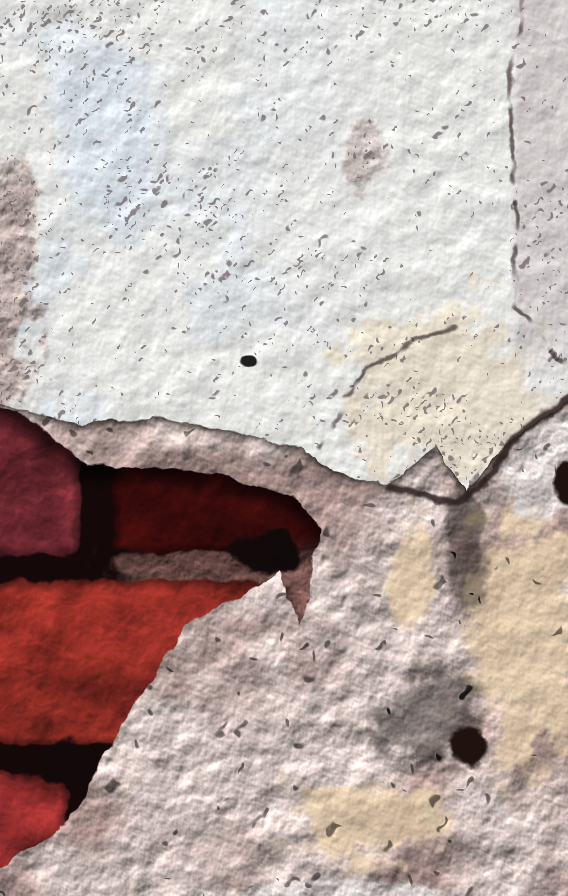
Reproduce this texture procedurally as a Shadertoy shader.

```glsl
// Weathered wall: cracked pale plaster over rough mortar, with a hollow showing red bricks.
const vec2 LIP[10] = vec2[10](
  vec2(-.02, .553), vec2(.091, .526), vec2(.182, .535), vec2(.339, .5), vec2(.372, .474),
  vec2(.432, .462), vec2(.488, .501), vec2(.518, .452), vec2(.573, .512), vec2(.66, .575));
const vec2 HOLLOW[14] = vec2[14](
  vec2(-.05, .55), vec2(.02, .541), vec2(.098, .482), vec2(.169, .479), vec2(.26, .467),
  vec2(.326, .447), vec2(.356, .408), vec2(.345, .33), vec2(.332, .3), vec2(.312, .362),
  vec2(.208, .303), vec2(.137, .193), vec2(.078, .085), vec2(-.05, -.01));
const vec2 LONG_CRACK[5] = vec2[5](vec2(.588, 1.02), vec2(.568, .92), vec2(.577, .78), vec2(.573, .66), vec2(.65, .575));
const vec2 FINE_CRACK[5] = vec2[5](vec2(.355, .5), vec2(.385, .545), vec2(.405, .585), vec2(.445, .61), vec2(.51, .637));
const vec2 DEEP_CRACK[5] = vec2[5](vec2(.66, .578), vec2(.573, .512), vec2(.553, .475), vec2(.508, .437), vec2(.435, .458));

float hash(vec2 p) {
  vec3 q = fract(p.xyx * .1031);
  q += dot(q, q.yzx + 33.33);
  return fract((q.x + q.y) * q.z);
}
float noise(vec2 p) {
  vec2 i = floor(p), f = smoothstep(0., 1., fract(p)), e = vec2(1, 0);
  return mix(mix(hash(i), hash(i + e), f.x), mix(hash(i + e.yx), hash(i + e.xx), f.x), f.y);
}
float fbm(vec2 p) {
  float sum = 0., amp = .5;
  for (int i = 0; i < 5; i++, amp *= .5) {
    sum += amp * noise(p);
    p = mat2(1.6, 1.2, -1.2, 1.6) * p + 17.3;
  }
  return sum;
}
// Light from above on a noisy height field
float relief(vec2 p, float scale) {
  return fbm(p * scale) - fbm((p + vec2(-.0015, .003)) * scale);
}
// Ragged elliptical stain
float blot(vec2 p, float x, float y, float rx, float ry) {
  float d = length((p - vec2(x, y)) / vec2(rx, ry)) + 1.3 * (fbm(p * 38.) - .48);
  return 1. - smoothstep(.7, 1.05, d);
}
// Scattered pits, one per chosen cell
float pits(vec2 p, float scale, float density) {
  p = p * scale + 1.1 * noise(p * scale * 1.7);
  vec2 cell = floor(p), centre = .35 + .3 * vec2(hash(cell + 3.1), hash(cell + 8.7));
  float r = .08 + .22 * hash(cell + 5.3);
  return step(hash(cell), density) * (1. - smoothstep(r * .55, r + .06, length(fract(p) - centre)));
}
float segment(vec2 p, vec2 a, vec2 b) {
  vec2 ab = b - a;
  return length(p - a - ab * clamp(dot(p - a, ab) / dot(ab, ab), 0., 1.));
}
float crack(vec2 p, vec2 path[5], float width) {
  float d = 1.;
  for (int i = 0; i < 4; i++) d = min(d, segment(p, path[i], path[i + 1]));
  return 1. - smoothstep(width * .3, width + .0015, d);
}
float lipHeight(float x) {
  float y = LIP[0].y;
  for (int i = 0; i < 9; i++) {
    vec2 a = LIP[i], b = LIP[i + 1];
    y += (b.y - a.y) * clamp((x - a.x) / (b.x - a.x), 0., 1.);
  }
  return y;
}
// Signed distance, negative inside
float hollow(vec2 p) {
  float d = 1., side = 1.;
  for (int i = 0; i < 14; i++) {
    vec2 a = HOLLOW[i], b = HOLLOW[(i + 1) % 14];
    d = min(d, segment(p, a, b));
    if ((a.y > p.y) != (b.y > p.y) && p.x < a.x + (b.x - a.x) * (p.y - a.y) / (b.y - a.y)) side = -side;
  }
  return side * d;
}
vec3 layBrick(vec3 under, vec2 p, vec2 lo, vec2 hi, vec3 tint) {
  vec2 q = abs(p - .5 * (lo + hi)) - .5 * (hi - lo) + .012;
  float d = length(max(q, 0.)) + min(max(q.x, q.y), 0.) - .012;
  vec3 face = tint * (.5 + 1.05 * fbm(p * 22.) + 2.2 * relief(p, 28.));
  return mix(face * (1. - .4 * smoothstep(-.012, 0., d)), under, smoothstep(-.002, .002, d));
}
vec3 brickwork(vec2 p, float depth) {
  vec3 joint = vec3(.45, .32, .3) * (.85 + 3. * relief(p, 38.));
  vec3 col = mix(vec3(.08, .03, .03), joint, blot(p, .235, .368, .15, .025));
  col = layBrick(col, p, vec2(-.1, .381), vec2(.089, .57), vec3(.43, .16, .19));
  col = layBrick(col, p, vec2(.126, .385), vec2(.37, .51), vec3(.23, .045, .045));
  col = layBrick(col, p, vec2(-.1, .17), vec2(.3, .351), vec3(.53, .17, .14));
  col = layBrick(col, p, vec2(-.1, -.05), vec2(.075, .138), vec3(.48, .15, .15));
  col = mix(col, joint * 1.35, smoothstep(.305, .34, p.x) * smoothstep(.405, .36, p.y));
  col = mix(col, vec3(.07, .04, .04), max(blot(p, .075, .155, .035, .025), blot(p, .3, .385, .06, .022)));
  return col * (1. - .65 * smoothstep(.03, 0., depth) * smoothstep(.35, .43, p.y));
}
vec3 mortar(vec2 p) {
  vec3 col = mix(vec3(.62, .53, .51), vec3(.8, .74, .72), smoothstep(.3, .65, fbm(p * 11.)));
  float wash = max(blot(p, .585, .3, .07, .16), blot(p, .41, .085, .1, .05));
  wash = max(wash, blot(p, .462, .362, .025, .075));
  col = mix(col, vec3(.86, .77, .65), .85 * wash);
  col = mix(col, vec3(.82, .79, .78), max(blot(p, .62, .475, .07, .06), blot(p, .36, 0., .17, .018)));
  col *= 1. + mix(3.7, 1.8, wash) * relief(p, 30.);
  float dark = max(blot(p, .517, .39, .027, .08), blot(p, .485, .2, .065, .055));
  col *= 1. - .38 * dark - .5 * pits(p, 48., .13);
  float cavity = max(blot(p, .52, .167, .026, .022), blot(p, .635, .46, .016, .028));
  return mix(col, vec3(.12, .07, .06), cavity);
}
vec3 plaster(vec2 p) {
  vec3 col = mix(vec3(.89, .89, .88), vec3(.84, .87, .9), smoothstep(.45, .7, fbm(p * 9.)) * smoothstep(.45, .1, p.x));
  col = mix(col, vec3(.89, .84, .76), .8 * blot(p, .5, .56, .13, .11));
  col = mix(col, vec3(.79, .76, .76), .8 * smoothstep(.568, .582, p.x) * smoothstep(.55, .65, p.y));
  float bare = max(blot(p, -.01, .67, .055, .19), .6 * blot(p, .41, .83, .025, .05));
  col = mix(col, vec3(.69, .63, .61), bare);
  col *= 1. + (1.1 + 2. * bare) * relief(p, 36.) + .035 * (noise(p * vec2(260, 18)) - .5);
  float density = .1 + .4 * smoothstep(.4, .7, fbm(p * 8. + 4.)) + .3 * bare;
  col = mix(col, vec3(.43, .39, .4), .75 * max(pits(p, 75., density), pits(p, 125., density * .7)));
  return mix(col, vec3(.12), blot(p, .279, .597, .009, .006));
}
void mainImage(out vec4 fragColor, in vec2 fragCoord) {
  vec2 p = fragCoord / iResolution.y, ragged = p + .014 * (vec2(fbm(p * 45.), fbm(p * 45. + 31.)) - .48);
  float aa = 1. / iResolution.y, depth = hollow(ragged), above = ragged.y - lipHeight(ragged.x);
  vec3 col = mix(brickwork(ragged, -depth), mortar(p), smoothstep(-aa, aa, depth));
  col *= 1. - .65 * exp(min(above, 0.) * 170.); // shadow under the lip
  col = mix(col, plaster(p), smoothstep(-aa, aa, above));
  float lines = max(crack(ragged, LONG_CRACK, .0025), crack(ragged, FINE_CRACK, .0025));
  lines *= .65 * smoothstep(.25, .55, noise(p * 60.));
  lines = max(lines, .85 * crack(ragged, DEEP_CRACK, .005));
  fragColor = vec4(mix(col, vec3(.17, .12, .12), lines), 1);
}
```
